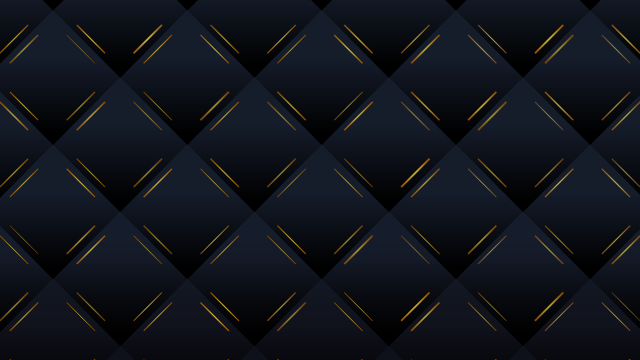
Give the GLSL for this pattern, as a WebGL 2 fragment shader.

```glsl
#version 300 es
precision highp float;
uniform vec2 u_resolution;
out vec4 fragColor;

float hash(vec2 p) {
  return fract(sin(dot(p, vec2(127.1, 311.7))) * 43758.5453);
}

// Navy diamonds, each fading to black at its lower tip
vec3 diamonds(vec2 p, float px) {
  vec2 q = (p - vec2(0.0046, 0.0995)) / 0.1865;
  vec2 f = fract(vec2(q.y + q.x, q.y - q.x) * 0.5);
  f = min(f, (1.0 - f) / (3.8 * px));   // soft edge at each wrap
  float depth = 1.0 - 0.5 * (f.x + f.y);
  vec3 navy = mix(vec3(0.06, 0.065, 0.1), vec3(0.083, 0.112, 0.17),
                  smoothstep(-0.5, -0.1, p.y));
  return navy * clamp((0.92 - depth) / 0.57, 0.0, 1.0);
}

// A pair of gold dashes along every diamond side: rgb and coverage
vec4 goldDashes(vec2 p, float px) {
  vec2 grid = vec2(p.x, p.y - 0.0058) / 0.1858 + vec2(0.0, 0.5);
  vec2 cell = floor(grid);
  vec2 local = (fract(grid) - 0.5) * 0.1858;
  float rising = mod(cell.x + cell.y, 2.0);
  local.x *= 2.0 * rising - 1.0;

  float along = (local.x + local.y) * 0.7071;
  float across = (local.y - local.x) * 0.7071;
  float side = across < 0.0 ? -1.0 : 1.0;
  float offset = across - side * 0.0197;

  // Width and strength differ from dash to dash
  vec2 seed = cell + side * vec2(13.7, 5.3);
  float halfWidth = mix(0.0008, 0.0021, hash(seed)) + 0.0005 * rising;
  float strength = mix(0.65, 1.0, hash(seed + 31.4));

  float cover = clamp((offset + halfWidth) / px + 0.5, 0.0, 1.0)
              - clamp((offset - halfWidth) / px + 0.5, 0.0, 1.0);
  cover *= clamp((0.0556 - abs(along)) / px + 0.5, 0.0, 1.0);

  // Bright yellow in the middle, bronze at the ends
  vec3 gold = mix(vec3(0.8, 0.7, 0.23), vec3(0.62, 0.35, 0.03),
                  smoothstep(0.0, 1.0, abs(along) / 0.0556));
  return vec4(gold, cover * strength);
}

void main() {
  float px = 1.0 / u_resolution.y;
  vec2 p = (gl_FragCoord.xy - 0.5 * u_resolution) * px;
  vec4 dash = goldDashes(p, px);
  fragColor = vec4(mix(diamonds(p, px), dash.rgb, dash.a), 1.0);
}
```
